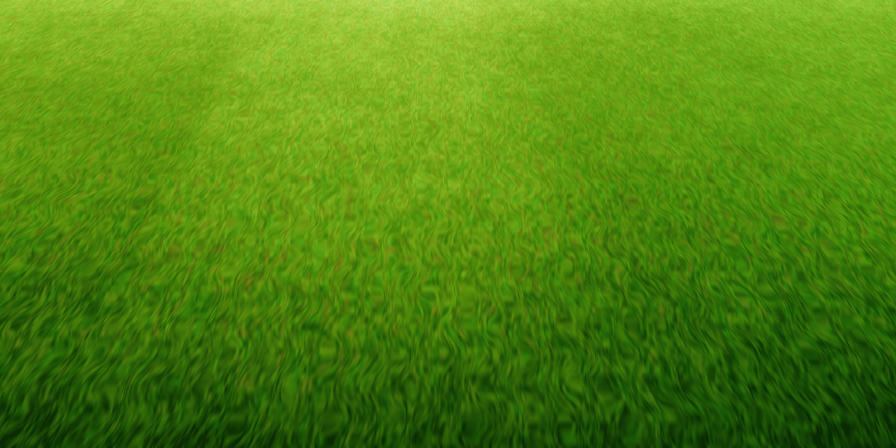
Reproduce this texture procedurally as a Shadertoy shader.

```glsl
// Sunlit mown lawn receding into bright haze, with soft stripes and fine blades.
#define BLADE_FREQ vec2(190.0, 130.0)
#define BLADE_CONTRAST 2.3
#define PATCH_CONTRAST 0.7
#define HORIZON 1.8
#define GLOW_CENTER 0.43
#define STRIPE_SHADE 0.5
#define CORNER_SHADE 0.6
#define DRY_TINT vec3(0.50, 0.47, 0.10)

float hash(vec2 p) {
    vec3 q = fract(vec3(p.xyx) * 0.1031);
    q += dot(q, q.yzx + 33.33);
    return fract((q.x + q.y) * q.z);
}

float noise(vec2 p) {
    vec2 i = floor(p), f = fract(p);
    f = f * f * (3.0 - 2.0 * f);
    return mix(mix(hash(i), hash(i + vec2(1, 0)), f.x),
               mix(hash(i + vec2(0, 1)), hash(i + vec2(1, 1)), f.x), f.y);
}

float fbm(vec2 p) {
    float sum = 0.0, amp = 0.5;
    for (int i = 0; i < 4; i++) {
        sum += amp * noise(p);
        p = mat2(1.6, 1.2, -1.2, 1.6) * p + 17.3;
        amp *= 0.5;
    }
    return sum / 0.9375;
}

// Colours from deep shade to sunlit haze, one unit of tone apart
vec3 grassColor(float tone) {
    const vec3 shades[7] = vec3[7](
        vec3(0.04, 0.17, 0.01), vec3(0.12, 0.31, 0.02),
        vec3(0.23, 0.44, 0.03), vec3(0.35, 0.56, 0.04),
        vec3(0.47, 0.66, 0.09), vec3(0.61, 0.77, 0.20),
        vec3(0.74, 0.86, 0.36));
    float t = clamp(tone, 0.0, 5.999);
    int i = int(t);
    return mix(shades[i], shades[i + 1], fract(t));
}

// Broad light: depth ramp, central glow, mowing stripes and dark corners
float lawnLight(vec2 uv) {
    float light = 0.75 + 3.95 * pow(uv.y, 0.85);
    float glow = (uv.x - GLOW_CENTER) / 0.20;
    light += 0.5 * exp(-glow * glow) * smoothstep(0.0, 0.6, uv.y);

    float leftEdge = uv.x - (0.043 + 0.25 * uv.y);
    float leftStripe = (1.0 - smoothstep(-0.02, 0.025, leftEdge))
                     * mix(0.5, 1.0, smoothstep(-0.25, 0.0, leftEdge));
    leftStripe *= smoothstep(0.05, 0.4, uv.y) * (1.0 - smoothstep(0.78, 0.98, uv.y));
    light -= STRIPE_SHADE * leftStripe;

    float rightEdge = uv.x - (0.64 - 0.08 * uv.y);
    float rightStripe = smoothstep(-0.05, 0.08, rightEdge)
                      * (1.0 - 0.5 * smoothstep(0.18, 0.4, rightEdge));
    light -= 0.7 * STRIPE_SHADE * rightStripe * smoothstep(0.0, 0.3, uv.y);

    float side = abs(uv.x - 0.45) * 2.0;
    light -= CORNER_SHADE * side * side * (1.0 - smoothstep(0.0, 0.6, uv.y));
    return light + 0.35 * smoothstep(0.93, 1.0, uv.y);
}

void mainImage(out vec4 fragColor, in vec2 fragCoord) {
    vec2 uv = fragCoord / iResolution.xy;
    vec2 p = fragCoord / iResolution.y;

    // Ground plane: features shrink and flatten with distance
    float nearness = 1.0 / (HORIZON - uv.y);
    vec2 ground = vec2((p.x - 1.0) * nearness, nearness);

    // Leaning upright blades in two sizes
    vec2 lean = vec2(noise(ground * vec2(50.0, 35.0)) - 0.5, 0.0);
    vec2 bladePos = ground * BLADE_FREQ + 300.0;
    bladePos.x += lean.x * 3.0 + 0.5 * sin(bladePos.y);
    float blades = 0.6 * noise(bladePos) + 0.4 * noise(bladePos * vec2(1.9, 1.4) + 41.0);

    // Clumps and wide uneven patches
    float clumps = fbm(ground * vec2(32.0, 60.0) + 80.0) - 0.5;
    float patches = fbm(ground * vec2(7.0, 16.0) + 20.0) - 0.5;

    float detail = mix(1.0, 0.42, smoothstep(0.25, 1.0, uv.y));
    float tone = lawnLight(uv);
    tone += (blades - 0.5) * BLADE_CONTRAST * detail;
    tone += (clumps + 0.8 * patches) * PATCH_CONTRAST;

    // Straw flecks and cooler green blades
    vec3 color = grassColor(tone);
    float fleck = noise(bladePos * vec2(0.8, 0.7) + 130.0);
    float dry = smoothstep(0.68, 0.95, fleck) * smoothstep(0.9, 2.5, tone);
    color = mix(color, DRY_TINT * (0.55 + 0.14 * tone), 0.5 * dry * detail);
    color.r *= 1.0 - 0.22 * smoothstep(0.5, 0.1, fleck) * detail;
    color.r *= 1.0 - 0.14 * smoothstep(0.5, 0.9, uv.x) * (1.0 - 0.5 * uv.y);

    fragColor = vec4(clamp(color, 0.0, 1.0), 1.0);
}
```
